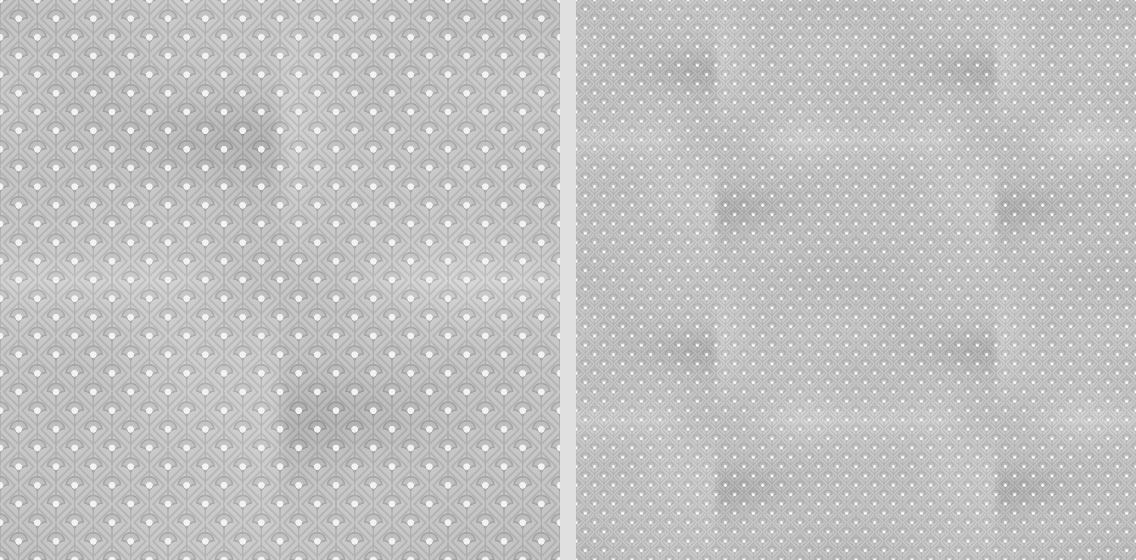
Left, the tile; right, the same tile 2 across and 2 down.
This pattern is drawn by a three.js fragment shader. Its source:

```glsl
// Grey art deco lattice: 15 by 15 half-dropped repeats of an inset diamond, a
// fan on a stem and a white dot. Each motif is a distance function in folded
// cell space, over a ground with soft, wrapping cloudy light.
varying vec2 vUv;

float hash(vec2 p) {
  return fract(sin(dot(p, vec2(127.1, 311.7))) * 4375.85);
}

// Value noise that wraps after "period" cells
float wrapNoise(vec2 p, float period) {
  vec2 i = floor(p), f = fract(p);
  f = f * f * (3.0 - 2.0 * f);
  vec2 a = mod(i, period), b = mod(i + 1.0, period);
  return mix(mix(hash(a), hash(vec2(b.x, a.y)), f.x),
             mix(hash(vec2(a.x, b.y)), hash(b), f.x), f.y);
}

// Coverage of the inside of a shape, softened over one pixel
float fill(float d, float pixel) {
  return 1.0 - smoothstep(-0.5 * pixel, 0.5 * pixel, d);
}

// Round top, with two concave scoops that narrow to a point below
float fanDistance(vec2 p) {
  float scoop = 0.25 - length(vec2(abs(p.x) - 0.25, p.y + 0.25));
  return max(length(p) - 0.25, scoop);
}

// Cloudy light, the same after a half turn about the centre
float cloudLight(vec2 uv) {
  vec2 q = uv - 0.5;
  float glow = exp(-16.0 * abs(q.y)) * smoothstep(0.03, 0.24, abs(q.x));
  q *= q.y < 0.0 ? -1.0 : 1.0;
  float rise = (q.y - 0.25) / 0.075;
  float shadow = exp(-rise * rise) * smoothstep(-0.38, -0.05, q.x)
               * (1.0 - smoothstep(-0.03, 0.02, q.x));
  float streak = sin(6.28318 * q.y) * smoothstep(-0.02, 0.03, q.x)
               * exp(-8.0 * max(q.x, 0.0));
  float mottle = wrapNoise(uv * 6.0, 6.0) - 0.5;
  return 0.055 * glow - 0.06 * shadow + 0.045 * streak + 0.025 * mottle;
}

void main() {
  vec2 grid = vUv * 15.0;
  float pixel = max(fwidth(grid.x), fwidth(grid.y));

  // Nearest dot of the half-drop lattice
  vec2 p = fract(grid + 0.5) - 0.5;
  if (abs(p.x) + abs(p.y) > 0.5) p -= 0.5 * sign(p);

  float diamond = abs(abs(p.x) + abs(p.y) - 0.4) * 0.7071 - 0.026;
  float stem = abs(p.x) - 0.02;
  float fan = fanDistance(p);
  float fanOutline = abs(fan + 0.022) - 0.022;

  // Ground, then translucent lines, fan and dot
  float shade = 0.78;
  shade = mix(shade, 0.705, fill(diamond, pixel));
  shade = mix(shade, 0.685, fill(stem, pixel));
  shade = mix(shade, 0.745, 0.8 * fill(fan, pixel));
  shade = mix(shade, 0.65, fill(fanOutline, pixel));
  shade += cloudLight(vUv);
  shade = mix(shade, 0.95, fill(length(p) - 0.09, pixel));

  gl_FragColor = vec4(vec3(shade), 1.0);
}
```
